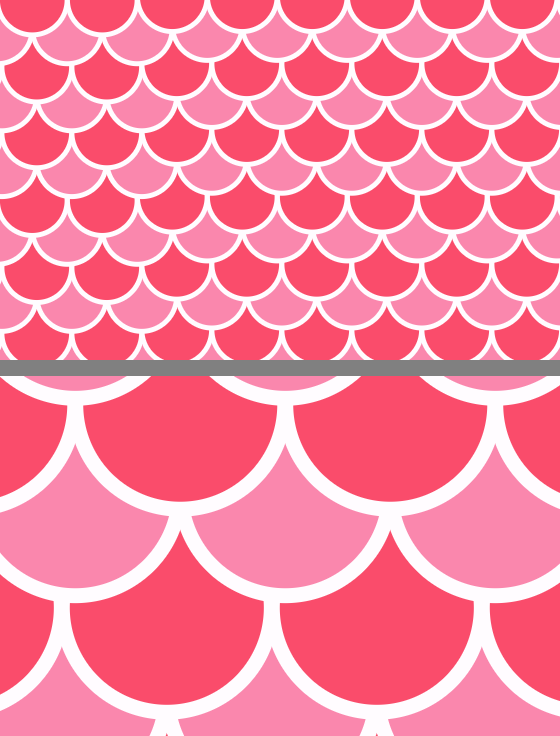
Top: the whole. Bottom: its middle third, enlarged.
Reproduce this pattern procedurally as a WebGL 1 fragment shader.

```glsl
precision highp float;
// Overlapping fish scales: eight columns of outlined discs in alternating red and pink rows.
// Rows are painted from the bottom up, so each row covers the tops of the one below.
// Unevenly joined blocks leave a small jog after two columns and after every third row pair.
uniform vec2 u_resolution;

// Distance to a scale centre; the first two columns hang slightly lower.
float centreDistance(vec2 p, vec2 rowOrigin, float column) {
  float drop = 0.048 * (1.0 - step(1.5, column));
  return length(p - rowOrigin - vec2(column, drop));
}

// Distance to the nearest scale centre in a row.
float rowDistance(vec2 p, vec2 rowOrigin) {
  float column = floor(p.x - rowOrigin.x);
  return min(centreDistance(p, rowOrigin, column),
             centreDistance(p, rowOrigin, column + 1.0));
}

// First scale centre of a row, with y measured down from the top edge.
vec2 originOfRow(float row) {
  float pair = floor((row + 0.5) / 2.0);
  float pink = mod(row, 2.0);
  float block = floor((pair + 0.5) / 3.0);
  float pairInBlock = pair - 3.0 * block;
  vec2 jog = step(0.5, pairInBlock) * vec2(0.064, 0.018);
  return vec2(0.461 + 0.5 * pink,
              -0.047 + 2.865 * block + 0.94 * pairInBlock + 0.412 * pink) + jog;
}

void main() {
  // One unit is one column, an eighth of the canvas width.
  float pixel = 8.0 / u_resolution.x;
  vec2 p = vec2(gl_FragCoord.x, u_resolution.y - gl_FragCoord.y) * pixel;
  vec3 white = vec3(1.0, 0.99, 1.0);
  vec3 red = vec3(0.98, 0.30, 0.42);
  vec3 rose = vec3(0.98, 0.53, 0.68);
  vec3 color = red;

  for (int i = 0; i < 14; i++) {
    float row = 13.0 - float(i);
    float d = rowDistance(p, originOfRow(row));
    vec3 fill = mix(red, rose, mod(row, 2.0));
    // White rim outside, flat fill inside.
    float disc = clamp(0.5 + (0.533 - d) / pixel, 0.0, 1.0);
    float inside = clamp(0.5 + (0.462 - d) / pixel, 0.0, 1.0);
    color = mix(color, mix(white, fill, inside), disc);
  }
  gl_FragColor = vec4(color, 1.0);
}
```
